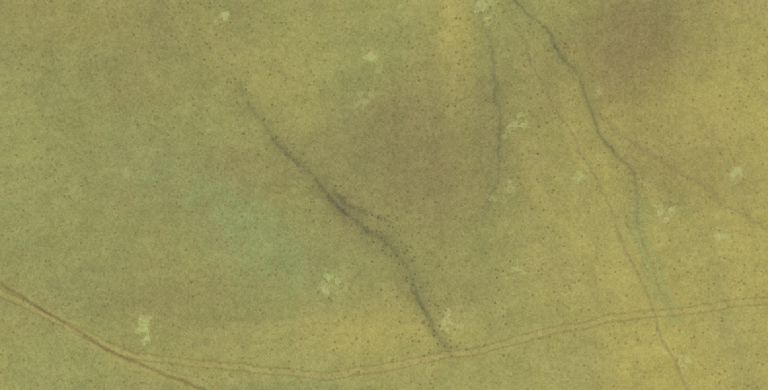
Reproduce this texture procedurally as a Shadertoy shader.

```glsl
// Aerial view of a dry olive plain with eroded gullies, dirt tracks and pale scrub patches.

// Paths in canvas heights, origin at the lower left
const vec2 WEST_GULLY[8] = vec2[8](vec2(.52, 1.02), vec2(.57, .85), vec2(.66, .70), vec2(.79, .55),
    vec2(.92, .43), vec2(1.01, .36), vec2(1.09, .21), vec2(1.15, .09));
const vec2 MID_GULLY[8] = vec2[8](vec2(1.21, 1.02), vec2(1.25, .90), vec2(1.27, .78), vec2(1.285, .64),
    vec2(1.275, .53), vec2(1.235, .43), vec2(1.22, .34), vec2(1.21, .26));
const vec2 EAST_GULLY[8] = vec2[8](vec2(1.29, 1.02), vec2(1.41, .91), vec2(1.48, .80), vec2(1.53, .66),
    vec2(1.63, .55), vec2(1.64, .42), vec2(1.68, .28), vec2(1.73, .19));
const vec2 ROAD[8] = vec2[8](vec2(-.02, .26), vec2(.16, .17), vec2(.33, .09), vec2(.60, .06),
    vec2(.84, .033), vec2(1.16, .09), vec2(1.55, .18), vec2(1.99, .235));

float hash(vec2 p) {
    vec3 q = fract(p.xyx * vec3(.1031, .1030, .0973));
    q += dot(q, q.yzx + 33.33);
    return fract((q.x + q.y) * q.z);
}

// Cellular noise: distance to the nearest seed, and the random value of its cell
vec2 cells(vec2 p) {
    vec2 base = floor(p), best = vec2(9., 0.);
    for (int y = -1; y <= 1; y++)
    for (int x = -1; x <= 1; x++) {
        vec2 c = base + vec2(x, y);
        vec2 seed = c + .1 + .8 * vec2(hash(c + 7.), hash(c + 61.));
        float d = length(p - seed);
        if (d < best.x) best = vec2(d, hash(c + 133.));
    }
    return best;
}

// Layered sines, roughly -1 to 1
float swell(vec2 q) {
    float sum = 0., amp = .5;
    for (int i = 0; i < 6; i++) {
        q = mat2(.8, .6, -.6, .8) * q * 1.75 + 1.3;
        q += .7 * sin(q.yx * 1.1);
        sum += amp * sin(q.x) * cos(q.y * .8);
        amp *= .68;
    }
    return sum;
}

float segmentDistance(vec2 p, vec2 a, vec2 b, out float t) {
    vec2 ab = b - a;
    t = clamp(dot(p - a, ab) / dot(ab, ab), 0., 1.);
    return length(p - a - t * ab);
}

// Distance to a path, and how far along it (0 to 1)
vec2 follow(vec2 p, vec2 path[8]) {
    vec2 best = vec2(9., 0.);
    for (int i = 0; i < 7; i++) {
        float t, d = segmentDistance(p, path[i], path[i + 1], t);
        if (d < best.x) best = vec2(d, (float(i) + t) / 7.);
    }
    return best;
}

float bell(float d, float width) { return exp(-d * d / (width * width)); }

float glow(vec2 p, vec2 centre, vec2 size) {
    vec2 q = (p - centre) / size;
    return exp(-dot(q, q));
}

void mainImage(out vec4 fragColor, in vec2 fragCoord) {
    vec2 p = fragCoord / iResolution.y;
    float broad = swell(p * 1.8), fine = swell(p * 11. + 4.);
    vec2 wobble = vec2(fine, swell(p * 11. + 19.));
    vec2 w = p + .012 * wobble;

    vec3 haze = vec3(.57, .62, .395), ochre = vec3(.69, .645, .365), umber = vec3(.52, .47, .32);
    vec3 col = vec3(.603, .593, .365);

    // Broad stains of the soil
    vec2 fromHaze = p - vec2(.60, .44);
    float along = dot(fromHaze, vec2(.81, -.585)), across = dot(fromHaze, vec2(.585, .81));
    float green = .75 * bell(across, .10) * bell(along, .36) + .35 * glow(p, vec2(.1, .45), vec2(.35, .4));
    float yellow = .6 * smoothstep(1.2, 1.9, p.x) + .65 * glow(p, vec2(.95, .16), vec2(.3, .13))
        + .35 * glow(p, vec2(.75, .8), vec2(.16, .3)) + .4 * glow(p, vec2(1.17, .95), vec2(.06, .25))
        + .35 * glow(p, vec2(1.42, .55), vec2(.13, .35));
    float brown = .6 * glow(p, vec2(1.10, .62), vec2(.2, .22)) + .8 * glow(p, vec2(1.62, .88), vec2(.18, .2))
        + .4 * glow(p, vec2(.2, .95), vec2(.4, .2)) + .4 * glow(p, vec2(1.8, .55), vec2(.2, .12))
        + .3 * glow(p, vec2(.35, .2), vec2(.3, .08));
    col = mix(col, haze, clamp(green + .3 * swell(p * 3. + 8.), 0., .85));
    col = mix(col, ochre, clamp(yellow + .45 * broad, 0., .9));
    col = mix(col, umber, clamp(brown - .28 * broad + .2 * fine, 0., .75));
    col *= 1. + .04 * fine + .035 * swell(p * 28.);

    // Gullies: soft shade around a narrow dark bed
    vec2 west = follow(w, WEST_GULLY), mid = follow(w, MID_GULLY), east = follow(w, EAST_GULLY);
    float westFade = smoothstep(.05, .5, west.y) * (1. - .4 * smoothstep(.75, 1., west.y));
    float midFade = 1. - smoothstep(.4, .85, mid.y);
    float eastFade = 1. - .6 * smoothstep(.42, .65, east.y);
    float shade = westFade * (.19 * bell(west.x, .03) + .27 * bell(west.x, .006))
        + midFade * (.12 * bell(mid.x, .025) + .2 * bell(mid.x, .005))
        + eastFade * (.12 * bell(east.x, .025) + .32 * bell(east.x, .005));
    float t, side = segmentDistance(w + vec2(0., .012 * sin(p.x * 30.)), vec2(.87, .51), vec2(1.0, .42), t);
    shade += .22 * bell(side, .007);
    col = mix(col, vec3(.32, .32, .26), shade * (.9 + .6 * fine));
    col = mix(col, haze, .4 * bell(east.x - .012, .007) * smoothstep(.55, .75, east.y));

    // Faint straight faults
    float fault = segmentDistance(w, vec2(1.28, 1.), vec2(1.55, .5), t);
    fault = min(fault, segmentDistance(w, vec2(1.55, .5), vec2(1.77, -.02), t));
    float redFault = segmentDistance(w, vec2(1.53, .70), vec2(1.98, .40), t);
    col = mix(col, umber, .35 * bell(fault, .004) + .35 * bell(redFault, .006));

    // Faint dirt road with a rut, and a browner track at the lower left
    vec2 lane = p + .006 * wobble;
    float road = follow(lane, ROAD).x;
    float track = segmentDistance(lane, vec2(-.02, .285), vec2(.30, .09), t);
    track = min(track, segmentDistance(lane, vec2(.30, .09), vec2(.55, -.01), t));
    col = mix(col, vec3(.69, .63, .39), .4 * bell(road, .006) + .35 * bell(track - .009, .005));
    col = mix(col, vec3(.47, .42, .27), .24 * bell(road - .009, .003) + .5 * bell(track, .005));

    // Pale scrub patches, broken up by small cells
    vec2 patchCell = cells(p * 5. + .2 * wobble + 3.);
    float crumbs = cells(p * 70.).y;
    float pale = smoothstep(.22, .05, patchCell.x + .14 * crumbs) * smoothstep(.55, .9, patchCell.y);
    col = mix(col, vec3(.73, .76, .50), .6 * pale);

    // Scattered shrubs, mostly beside the gullies, and rusty stones
    vec2 shrub = cells(p * 75.), stone = cells(p * 80. + 31.);
    float dense = .95 - .17 * bell(west.x, .05) - .05 * bell(mid.x - .1, .12);
    col = mix(col, vec3(.36, .36, .25), .42 * smoothstep(.36, .1, shrub.x) * smoothstep(dense, dense + .08, shrub.y));
    col = mix(col, vec3(.53, .40, .27), .4 * smoothstep(.42, .1, stone.x) * smoothstep(.84, .95, stone.y));

    // Fine soil grain
    float grain = cells(p * 200.).y + .6 * cells(p * 95. + 17.).y - .8;
    col += grain * vec3(.047, .044, .037);
    fragColor = vec4(col, 1.);
}
```
